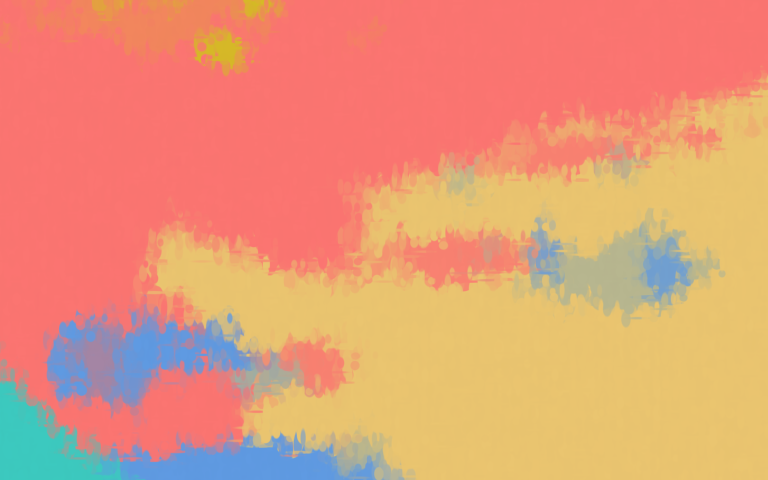
Write a WebGL 1 fragment shader that draws this background.

```glsl
precision highp float;
// Painterly coral and ochre field with blue, teal and olive patches, laid down in dabs.
uniform vec2 u_resolution;

vec2 hash2(vec2 p) {
  vec3 q = fract(vec3(p.xyx) * vec3(0.1031, 0.1030, 0.0973));
  q += dot(q, q.yzx + 33.33);
  return fract((q.xx + q.yz) * q.zy);
}

float noise(vec2 p) {
  vec2 i = floor(p), f = fract(p);
  f = f * f * (3.0 - 2.0 * f);
  return mix(mix(hash2(i).x, hash2(i + vec2(1, 0)).x, f.x),
             mix(hash2(i + vec2(0, 1)).x, hash2(i + 1.0).x, f.x), f.y);
}

// Coverage of a soft ellipse
float patchMask(vec2 p, vec2 center, vec2 radius, float wobble) {
  float d = (1.0 - length((p - center) / radius)) * min(radius.x, radius.y);
  return smoothstep(-0.015, 0.015, d + wobble);
}

// Broad layout of the colours; p spans 1.6 by 1
vec3 layout(vec2 p) {
  vec3 coral = vec3(0.98, 0.455, 0.44);
  vec3 ochre = vec3(0.913, 0.767, 0.435);
  vec3 blue = vec3(0.37, 0.60, 0.88);
  vec3 sage = vec3(0.68, 0.70, 0.58);
  float n = noise(p * 13.0 + 7.0) * 0.65 + noise(p * 31.0) * 0.35 - 0.5;
  float w = n * 0.05;

  // Ochre: a rising bank on the right and a lower bank reaching left
  float bank = min(0.595 + 0.27 * (p.x - 0.75) - p.y, p.x - 0.75);
  float shelf = min(0.50 - 0.26 * clamp(p.x - 0.36, 0.0, 0.28) - p.y, p.x - 0.345);
  shelf = min(shelf, (p.y - 0.375 + 0.85 * (p.x - 0.375)) / 1.31);
  vec3 color = mix(coral, ochre, smoothstep(-0.035, 0.025, max(bank, shelf) + n * 0.08));
  color = mix(color, ochre, patchMask(p, vec2(0.63, 0.13), vec2(0.13, 0.075), w));

  // Coral pockets inside the ochre
  float pocket = patchMask(p, vec2(1.28, 0.69 + 0.15 * (p.x - 1.28)), vec2(0.25, 0.03), w);
  pocket = max(pocket, patchMask(p, vec2(0.99, 0.465), vec2(0.18, 0.045), w));
  pocket = max(pocket, patchMask(p, vec2(0.65, 0.235), vec2(0.10, 0.05), w));
  color = mix(color, coral, pocket * 0.85);

  // Sage haze with blue cores
  color = mix(color, sage, 0.85 * patchMask(p, vec2(1.25, 0.435), vec2(0.20, 0.07), n * 0.11));
  color = mix(color, sage, 0.7 * patchMask(p, vec2(0.97, 0.63), vec2(0.025, 0.035), w));
  color = mix(color, sage, 0.7 * patchMask(p, vec2(1.29, 0.66), vec2(0.03, 0.02), w));
  float core = patchMask(p, vec2(1.145, 0.465), vec2(0.018, 0.055), w * 0.4);
  core = max(core, patchMask(p, vec2(1.38, 0.44), vec2(0.04, 0.035), w));
  color = mix(color, blue, core * 0.8);

  // Lower left: blue cloud, coral islands, blue floor and teal corner
  vec3 cloud = mix(blue, vec3(0.64, 0.52, 0.64), smoothstep(0.42, 0.72, noise(p * 15.0 + 30.0)));
  color = mix(color, cloud, patchMask(p, vec2(0.32, 0.23), vec2(0.23, 0.105), n * 0.09));
  color = mix(color, sage, 0.8 * patchMask(p, vec2(0.56, 0.21), vec2(0.07, 0.025), w));
  float island = patchMask(p, vec2(0.20, 0.125), vec2(0.10, 0.05), w);
  island = max(island, patchMask(p, vec2(0.41, 0.15), vec2(0.12, 0.07), w));
  color = mix(color, coral, island);
  color = mix(color, blue, patchMask(p, vec2(0.50, 0.0), vec2(0.31, 0.085), w));
  color = mix(color, sage, 0.75 * patchMask(p, vec2(0.75, 0.06), vec2(0.06, 0.04), w));
  color = mix(color, vec3(0.235, 0.785, 0.745),
              smoothstep(-0.02, 0.02, 0.17 - 0.7 * (p.x + p.y) + 0.05 * p.x + w));

  // Olive flecks in an orange haze along the top
  vec3 orange = vec3(0.93, 0.55, 0.33);
  color = mix(color, orange, 0.7 * patchMask(p, vec2(0.38, 1.0), vec2(0.36, 0.11), n * 0.16 - 0.025));
  float olive = patchMask(p, vec2(0.465, 0.905), vec2(0.05, 0.045), w);
  olive = max(olive, patchMask(p, vec2(0.29, 1.0), vec2(0.05, 0.02), w));
  olive = max(olive, patchMask(p, vec2(0.56, 1.0), vec2(0.05, 0.02), w));
  return mix(color, vec3(0.82, 0.75, 0.12), olive * 0.9);
}

void main() {
  vec2 p = gl_FragCoord.xy / u_resolution * vec2(1.6, 1.0);
  vec3 color = layout(p);

  // Overlapping dabs, from large to fine
  for (int k = 0; k < 5; k++) {
    float layer = float(k);
    float cell = 0.058 * pow(0.76, layer);
    vec2 home = floor(p / cell);
    for (int j = -1; j <= 1; j++) {
      for (int i = -1; i <= 1; i++) {
        vec2 id = home + vec2(i, j);
        vec2 a = hash2(id + 50.0 + layer * 37.0);
        vec2 b = hash2(id + 210.0 + layer * 53.0);
        vec2 center = (id + 0.2 + 0.6 * a) * cell;
        vec2 radius = cell * mix(vec2(0.25, 0.38), vec2(0.55, 0.95), b);
        if (b.x > 0.86) radius = cell * vec2(1.0, 0.13);
        float d = (1.0 - length((p - center) / radius)) * min(radius.x, radius.y);
        float edge = 0.8 / u_resolution.y;
        if (d > -edge && a.y < 0.8) {
          vec3 paint = layout(center + (b.yx - 0.5) * 0.045);
          paint *= 1.0 + 0.012 * (a.x - 0.5);
          color = mix(color, paint, smoothstep(-edge, edge, d) * (0.6 + 0.4 * a.x));
        }
      }
    }
  }
  gl_FragColor = vec4(color, 1.0);
}
```
